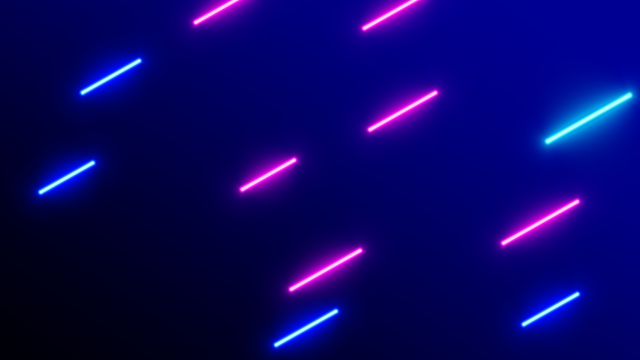
Give the GLSL for this background, as a Shadertoy shader.

```glsl
float hash(float n) {
    return fract(sin(n * 91.37 + 2.3) * 4375.85);
}

// Distance to a horizontal segment reaching halfLength either way
float segmentDistance(vec2 p, float halfLength) {
    return length(vec2(max(abs(p.x) - halfLength, 0.0), p.y));
}

void mainImage(out vec4 fragColor, in vec2 fragCoord) {
    vec2 uv = fragCoord / iResolution.xy;
    float aspect = iResolution.x / iResolution.y;
    float pixel = 1.0 / iResolution.y;
    vec2 p = vec2(uv.x * aspect, uv.y);

    // Diagonal night gradient, almost black at the lower left
    float rise = smoothstep(-0.1, 0.95, dot(uv, vec2(0.55, 0.45)));
    vec3 color = vec3(0.0, 0.0, 0.015 + 0.56 * rise);

    // Neon streaks scattered along a low-discrepancy sequence
    const int COUNT = 11;
    vec2 along = normalize(vec2(0.87, 0.49));
    vec2 across = vec2(-along.y, along.x);
    for (int i = 0; i < COUNT; i++) {
        float id = float(i);
        vec2 site = fract(vec2(0.39, 0.97) + id * vec2(0.7549, 0.5698));
        bool isCyan = i == COUNT - 1;
        bool isMagenta = !isCyan && site.x > 0.2 && site.y > 0.15;

        // Low streaks lean away from the dark corner
        site.x = mix(site.x, 0.95, 0.45 * (1.0 - smoothstep(0.05, 0.5, site.y)));
        vec2 jitter = vec2(hash(id), hash(id + 40.0)) - 0.5;
        vec2 offset = p - (site * vec2(0.95, 1.0) + 0.07 * jitter) * vec2(aspect, 1.0);
        vec2 q = vec2(dot(offset, along), dot(offset, across));
        float halfLength = isCyan ? 0.13 : mix(0.08, 0.12, hash(id + 17.0));
        float d = segmentDistance(q, halfLength);

        vec3 glow = isCyan ? vec3(0.0, 0.62, 0.9)
                  : isMagenta ? vec3(0.8, 0.0, 0.85) : vec3(0.0, 0.04, 1.0);
        vec3 rim = isCyan ? vec3(0.2, 0.95, 0.98)
                 : isMagenta ? vec3(1.0, 0.1, 0.95) : vec3(0.1, 0.5, 1.0);
        vec3 core = isMagenta ? vec3(1.0, 0.85, 1.0) : vec3(0.75, 1.0, 1.0);

        // Faint bluish haze around a dense halo that narrows towards both ends
        vec3 hazeColor = isMagenta ? vec3(0.35, 0.0, 0.8) : vec3(0.0, 0.05, 0.9);
        color = mix(color, hazeColor, 0.2 * exp(-d * d / 0.004));
        float taper = 1.0 - 0.55 * min(q.x * q.x / (halfLength * halfLength), 1.0);
        float spread = (isCyan ? 0.034 : isMagenta ? 0.021 : 0.026) * taper;
        color = mix(color, glow, min(1.6 * exp(-d / spread), 1.0));

        // Saturated tube with a bright filament
        color = mix(color, rim, 1.0 - smoothstep(0.004, 0.009 + pixel, d));
        color = mix(color, core, 1.0 - smoothstep(0.0015, 0.0045 + pixel, d));
    }

    fragColor = vec4(color, 1.0);
}
```
